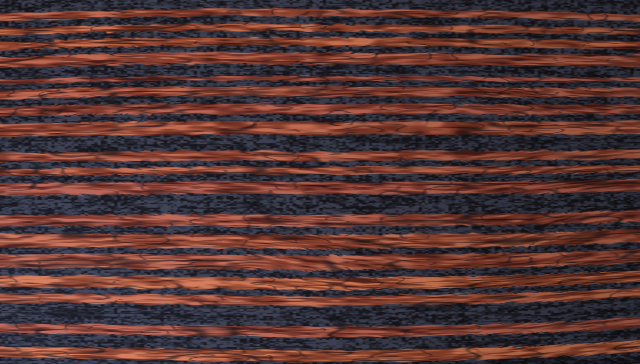
Give the GLSL for this texture, as a Shadertoy shader.

```glsl
// Dark wood veneer with eighteen ragged, gently bowed copper bands.

const int BANDS = 18;
// Band heights at mid canvas and half thicknesses, in canvas heights
const float CENTER[BANDS] = float[BANDS](
    0.966, 0.925, 0.886, 0.840, 0.785, 0.749, 0.701, 0.648, 0.571,
    0.530, 0.482, 0.393, 0.336, 0.279, 0.221, 0.174, 0.089, 0.023);
const float HALF_WIDTH[BANDS] = float[BANDS](
    0.010, 0.009, 0.011, 0.016, 0.006, 0.013, 0.014, 0.018, 0.013,
    0.010, 0.017, 0.016, 0.019, 0.020, 0.016, 0.013, 0.014, 0.016);

const vec3 BLACK  = vec3(0.075, 0.070, 0.090);
const vec3 SLATE  = vec3(0.215, 0.225, 0.285);
const vec3 UMBER  = vec3(0.270, 0.110, 0.085);
const vec3 RUST   = vec3(0.470, 0.220, 0.160);
const vec3 COPPER = vec3(0.690, 0.400, 0.310);

float hash(vec2 p) {
    return fract(sin(dot(p, vec2(127.1, 311.7))) * 43758.5453);
}

float noise(vec2 p) {
    vec2 i = floor(p), f = fract(p);
    f = f * f * (3.0 - 2.0 * f);
    return mix(mix(hash(i), hash(i + vec2(1, 0)), f.x),
               mix(hash(i + vec2(0, 1)), hash(i + vec2(1, 1)), f.x), f.y);
}

// Bow of the grain: arched at the top, sagging at the bottom
float bow(vec2 uv) {
    float x = 2.0 * uv.x - 1.0;
    float edge = mix(mix(0.014, 0.030, uv.x), -0.015, uv.y);
    return edge * x * x + 0.005 * (noise(uv * vec2(6.0, 4.0)) - 0.5);
}

// Fine slanted fibres, 0 to 1
float fibres(vec2 p, float slant) {
    p.y += slant * p.x;
    float coarse = noise(p * vec2(11.0, 130.0));
    float fine = noise(p * vec2(26.0, 240.0) + 17.0);
    return mix(coarse, fine, 0.5);
}

// Thin dark pores that follow contours of stretched noise, 0 to 1
float pores(vec2 p, vec2 scale, float width) {
    float contour = abs(noise(p * scale) - 0.5);
    float broken = smoothstep(0.3, 0.6, noise(p * vec2(9.0, 40.0) + 5.0));
    return broken * (1.0 - smoothstep(0.0, width, contour));
}

// Signed distance to the nearest band, and its index
vec2 nearestBand(float y) {
    vec2 best = vec2(1.0, 0.0);
    for (int i = 0; i < BANDS; i++) {
        float d = abs(y - CENTER[i]) - HALF_WIDTH[i];
        if (d < best.x) best = vec2(d, float(i));
    }
    return best;
}

vec3 darkWood(vec2 p, float grain) {
    float weave = noise(p * vec2(110.0, 230.0));
    float tone = 0.55 * weave + 0.45 * grain;
    return mix(BLACK, SLATE, smoothstep(0.22, 0.72, tone));
}

vec3 copperWood(float grain, float warmth) {
    vec3 color = mix(UMBER, RUST, smoothstep(0.12, 0.42, grain));
    color = mix(color, COPPER, smoothstep(0.38, 0.76, grain));
    return color * mix(vec3(0.93, 0.86, 0.92), vec3(1.08, 1.07, 0.94), warmth);
}

void mainImage(out vec4 fragColor, in vec2 fragCoord) {
    vec2 uv = fragCoord / iResolution.xy;
    float aspect = iResolution.x / iResolution.y;
    vec2 p = vec2(uv.x * aspect, uv.y - bow(uv));

    // Fibre slant drifts over the sheet
    float slant = 0.06 * (noise(uv * vec2(3.0, 7.0)) - 0.4);
    float grain = fibres(p, slant);

    // Bands with frayed edges
    vec2 band = nearestBand(p.y);
    float fray = 0.010 * (fibres(p + 3.7, slant * 1.5) - 0.5);
    float soft = 0.0012 + 0.6 / iResolution.y;
    float cover = 1.0 - smoothstep(-soft, soft, band.x + fray);
    float warmth = hash(vec2(band.y, 4.0));
    vec3 color = mix(darkWood(p, grain), copperWood(grain, warmth), cover);

    // Pores and cracks across the whole sheet
    float cracks = max(pores(p, vec2(5.0, 62.0), 0.08),
                       0.7 * pores(p + 9.0, vec2(14.0, 95.0), 0.09));
    color = mix(color, BLACK * 0.8, 0.6 * cracks);

    // Cool sheen at the lower left, shade toward the right and bottom
    float sheen = exp(-5.0 * dot(uv - vec2(0.0, 0.15), uv - vec2(0.0, 0.15)));
    color += vec3(0.025, 0.035, 0.055) * sheen;
    color *= mix(1.10, 0.86, smoothstep(0.35, 1.0, uv.x));
    color *= mix(0.75, 1.0, smoothstep(0.0, 0.03, uv.y + 0.03 * (1.0 - uv.x)));

    fragColor = vec4(color, 1.0);
}
```
